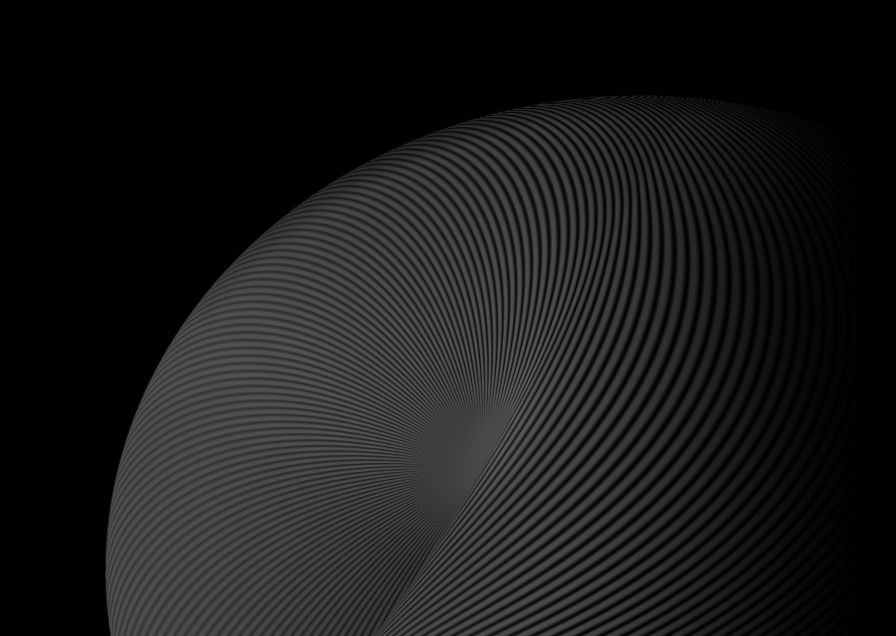
Give the GLSL for this background, as a WebGL 1 fragment shader.

```glsl
precision highp float;
// A dark ribbed shell whose ribs fan out of a fold and fade to black.
uniform vec2 u_resolution;

#define PINCH vec2(0.757, 0.262)
#define SHELL_CENTER vec2(1.007, 0.103)
#define SHELL_RADII vec2(0.841, 0.747)
#define FOLD_ANGLE 1.06
#define FOLD_CURVE 0.2
#define RIB_BEND 0.62
#define RIB_DENSITY 28.0
#define FRONT_CROWDING 32.0
#define FADE_START 0.8
#define FADE_END 1.4

// Rib brightness from the angle at which the rib leaves the fold.
// spread is the local distance covered by one radian of that angle.
float ribShade(float angle, float spread, float depth, float pixel) {
  float front = min(angle, 0.0);
  float phase = RIB_DENSITY * angle - FRONT_CROWDING * front * front;
  float density = RIB_DENSITY - 2.0 * FRONT_CROWDING * front;
  float t = fract(phase);
  float ridge = smoothstep(0.0, 0.45, t) * (1.0 - smoothstep(0.65, 1.0, t));
  float visible = smoothstep(1.0, 3.0, spread / density / pixel);
  visible *= smoothstep(0.03, 0.18, spread);
  float flatTone = 0.62;
  return 1.0 - depth * (1.0 - mix(flatTone, ridge, visible));
}

void main() {
  vec2 p = gl_FragCoord.xy / u_resolution.y;
  float pixel = 1.0 / u_resolution.y;

  // Frame along (u) and to the right of (v) the fold
  vec2 q = p - PINCH;
  vec2 axis = vec2(cos(FOLD_ANGLE), sin(FOLD_ANGLE));
  float u = dot(q, axis);
  float v = dot(q, vec2(axis.y, -axis.x));
  float r = length(q);

  // Outline and the turning of ribs towards it
  float e = length((p - SHELL_CENTER) / SHELL_RADII);
  float outline = 1.0 - smoothstep(-pixel, pixel, (e - 1.0) * SHELL_RADII.y);
  float bend = RIB_BEND * (1.0 - sqrt(max(1.0 - e * e, 0.0)));
  float depth = mix(0.3, 0.95, smoothstep(0.25, 1.05, p.x));
  depth = max(depth, 0.65 * smoothstep(0.45, 0.8, p.y));

  // Back side: ribs radiate from the pinch
  float backAngle = atan(-v, u + 1e-5) - bend;
  float back = ribShade(backAngle, r, depth, pixel);
  float backLight = 0.32 - 0.07 * smoothstep(0.4, 0.85, p.y);
  backLight -= 0.11 * exp(min(v, 0.0) / 0.2) * smoothstep(0.0, 0.2, -u);

  // Front side: ribs are tangents of the parabolic fold
  float spread = sqrt(max(u * u + v / FOLD_CURVE, 0.0));
  float frontAngle = -2.0 * FOLD_CURVE * (spread - u) - bend;
  float front = ribShade(frontAngle, spread, depth, pixel);
  float frontLight = 0.29;

  // Join the sides, with a hard edge only below the pinch
  float below = min(u, 0.0);
  float side = smoothstep(-pixel, pixel, v + FOLD_CURVE * below * below);
  float tone = mix(back * backLight, front * frontLight, side);

  // Soft glow at the pinch, fade to the right, dark rim
  vec2 glow = vec2(u - 0.07, v) / vec2(0.13, 0.05);
  tone += 0.07 * exp(-dot(glow, glow));
  tone *= 1.0 - smoothstep(FADE_START, FADE_END, p.x);
  tone *= mix(1.0, smoothstep(0.0, 0.06, 1.0 - e), 0.4 * smoothstep(0.4, 0.8, p.y));
  gl_FragColor = vec4(vec3(tone * outline), 1.0);
}
```
